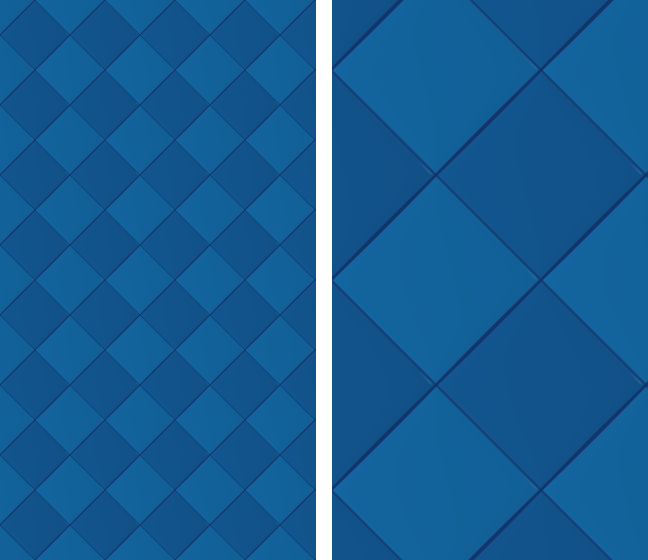
Left, the full canvas; right, a detail of the centre.
A Shadertoy shader for this pattern:

```glsl
// Two-tone blue harlequin of beveled diamond tiles with dark seams.
// Rotated diagonal coordinates give a unit grid; cell parity picks the tone,
// and distances to the cell sides give seams, soft bevels and corner glints.

const float ROWS = 8.0;                 // diamonds of one tone down the canvas
const vec3 DARK_TILE  = vec3(0.070, 0.325, 0.545);
const vec3 LIGHT_TILE = vec3(0.072, 0.382, 0.604);
const vec3 DEEP_SEAM  = vec3(0.065, 0.195, 0.410);
const vec3 FINE_SEAM  = vec3(0.068, 0.235, 0.450);
const vec3 GLINT      = vec3(0.150, 0.430, 0.640);
const float DEEP_WIDTH = 0.0085;        // half widths, in diamond heights
const float FINE_WIDTH = 0.0055;
const float BEVEL_WIDTH = 0.035;
const float BEVEL_SHADE = 0.035;
const float TILE_VARIATION = 0.012;
const float GLINT_LENGTH = 0.16;

float hash(vec2 p) {
    vec3 q = fract(vec3(p.xyx) * 0.1031);
    q += dot(q, q.yzx + 33.33);
    return fract((q.x + q.y) * q.z);
}

// Coverage of a line of the given half width, smoothed over one pixel.
float stroke(float dist, float halfWidth, float pixel) {
    return 1.0 - smoothstep(halfWidth - 0.6 * pixel, halfWidth + 0.6 * pixel, dist);
}

// Flat tone with a faint diagonal gradient and bevel along the sides.
vec3 tileColor(vec2 cell, vec2 local, vec2 side) {
    float isDark = mod(cell.x + cell.y, 2.0);
    vec3 color = mix(LIGHT_TILE, DARK_TILE, isDark);
    float variation = (hash(cell + 50.0) - 0.5) * TILE_VARIATION;
    vec2 bevel = exp(-side / BEVEL_WIDTH) * sign(local);
    float shade = -0.020 * local.x - 0.012 * local.y;
    shade -= BEVEL_SHADE * (0.6 * bevel.x + bevel.y);
    return color * (1.0 + shade + variation);
}

void mainImage(out vec4 fragColor, in vec2 fragCoord) {
    float pixel = ROWS / iResolution.y;
    vec2 p = fragCoord * pixel;

    // Diagonal grid: x runs up-right, y runs down-right
    vec2 diagonal = vec2(p.x + p.y, p.x - p.y);
    vec2 cell = floor(diagonal + 0.5);
    vec2 local = diagonal - cell;
    vec2 side = (0.5 - abs(local)) * 0.70711;

    vec3 color = tileColor(cell, local, side);

    // Seams: rising ones are heavier and swell at mid-side
    float swell = 0.75 + 0.35 * cos(3.14159 * local.x);
    float fine = stroke(side.x, FINE_WIDTH, pixel);
    float deep = stroke(side.y, DEEP_WIDTH * swell, pixel);
    color = mix(color, FINE_SEAM, 0.85 * fine);
    color = mix(color, DEEP_SEAM, 0.92 * deep);

    // Glint under the falling seam, fading away from the right corner
    float toCorner = 0.5 - local.y;
    float along = smoothstep(0.01, 0.04, toCorner)
                * (1.0 - smoothstep(0.04, GLINT_LENGTH, toCorner));
    float across = stroke(abs(side.x - 0.012), 0.005, pixel) * step(0.0, local.x);
    color = mix(color, GLINT, 0.6 * along * across);

    fragColor = vec4(color, 1.0);
}
```
